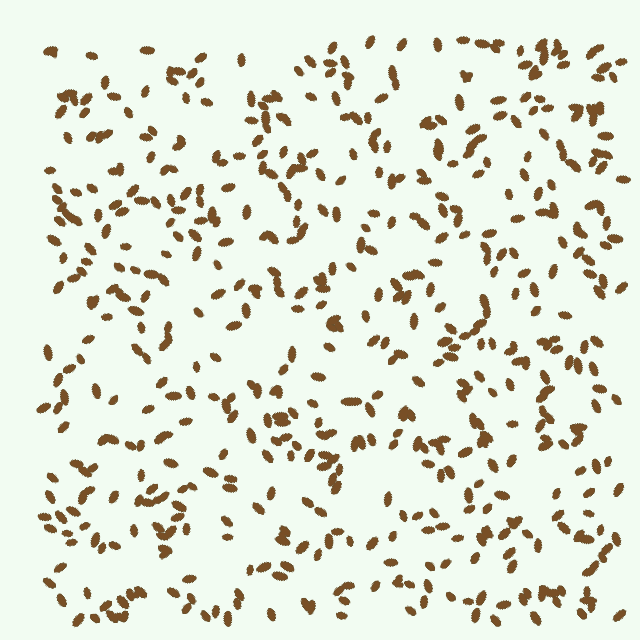
Write a three.js fragment shader that draws this pattern.

```glsl
varying vec2 vUv;

vec3 hash3(vec3 p) {
  vec3 q = vec3(dot(p, vec3(127.1, 311.7, 74.7)),
                dot(p, vec3(269.5, 183.3, 246.1)),
                dot(p, vec3(113.5, 271.9, 124.6)));
  return fract(sin(q) * 43758.545);
}

// Approximate signed distance to an ellipse with a serrated rim
float seedDistance(vec2 p, vec2 radii, float phase) {
  vec2 q = p / radii;
  float k = length(q);
  float slope = max(length(q / radii), 0.001);
  float teeth = sin(atan(q.y, q.x) * 28.0 + phase);
  return k * (k - 1.0) / slope - 0.0006 * teeth;
}

void main() {
  const float cells = 24.0;
  const float cellSize = 0.0378;
  vec2 grid = (vUv - vec2(0.068, 0.03)) / cellSize;
  vec2 home = floor(grid);
  float nearest = 1.0;

  // Up to three seeds per cell, kept at random so they clump and leave gaps
  for (int j = -1; j <= 1; j++) {
    for (int i = -1; i <= 1; i++) {
      vec2 cell = home + vec2(float(i), float(j));
      if (min(cell.x, cell.y) < 0.0 || max(cell.x, cell.y) >= cells) continue;
      for (int n = 0; n < 3; n++) {
        vec3 place = hash3(vec3(cell, float(n) + 1.0));
        vec3 form = hash3(vec3(cell + 41.0, float(n) + 7.0));
        if (place.z > 0.35) continue;
        float angle = form.x * 3.14159;
        float c = cos(angle), s = sin(angle);
        vec2 p = (grid - cell - place.xy) * cellSize;
        p = vec2(c * p.x + s * p.y, c * p.y - s * p.x);
        vec2 radii = vec2(mix(0.0088, 0.0132, form.y),
                          mix(0.0053, 0.0071, 0.6 * form.y + 0.4 * form.z));
        nearest = min(nearest, seedDistance(p, radii, form.z * 6.283));
      }
    }
  }

  // Brown body, slightly duller rim, pale ground
  vec3 seed = mix(vec3(0.47, 0.31, 0.15), vec3(0.41, 0.31, 0.17),
                  smoothstep(-0.0022, -0.0008, nearest));
  float cover = 1.0 - smoothstep(-0.001, 0.001, nearest);
  gl_FragColor = vec4(mix(vec3(0.95, 0.99, 0.95), seed, cover), 1.0);
}
```
